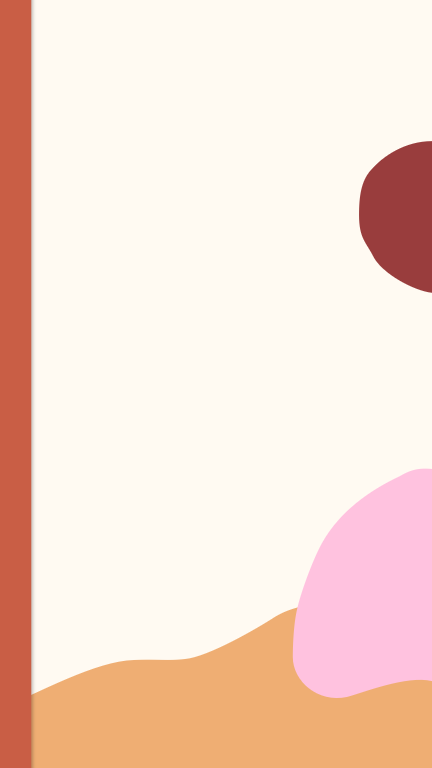
A WebGL 2 fragment shader for this background:

```glsl
#version 300 es
precision highp float;

uniform vec2 u_resolution;
out vec4 fragColor;

const vec2 GRID = vec2(9.0, 16.0); // canvas size in layout units
const int STEPS = 16;              // line pieces per curve

const vec3 CREAM = vec3(1.0, 0.98, 0.95);
const vec3 SAND = vec3(0.937, 0.682, 0.451);
const vec3 PINK = vec3(1.0, 0.76, 0.875);
const vec3 MAROON = vec3(0.60, 0.24, 0.24);
const vec3 TERRACOTTA = vec3(0.79, 0.37, 0.27);

vec2 bezier(vec2 a, vec2 b, vec2 c, vec2 d, float t) {
  vec2 ab = mix(a, b, t), bc = mix(b, c, t), cd = mix(c, d, t);
  return mix(mix(ab, bc, t), mix(bc, cd, t), t);
}

float segmentDistance(vec2 p, vec2 a, vec2 b) {
  vec2 ab = b - a;
  float t = clamp(dot(p - a, ab) / max(dot(ab, ab), 1e-8), 0.0, 1.0);
  return length(p - a - ab * t);
}

// Extends an outline: x is the nearest distance, y flips sign per crossing to the left.
vec2 addCurve(vec2 outline, vec2 p, vec2 a, vec2 b, vec2 c, vec2 d) {
  vec2 from = a;
  for (int i = 1; i <= STEPS; i++) {
    vec2 to = bezier(a, b, c, d, float(i) / float(STEPS));
    outline.x = min(outline.x, segmentDistance(p, from, to));
    if ((from.y > p.y) != (to.y > p.y)) {
      float x = mix(from.x, to.x, (p.y - from.y) / (to.y - from.y));
      if (x < p.x) outline.y = -outline.y;
    }
    from = to;
  }
  return outline;
}

// Signed distances, positive inside; shapes run off the canvas on the right.
float hill(vec2 p) {
  vec2 o = vec2(100.0, -1.0);
  o = addCurve(o, p, vec2(0.0, -1.0), vec2(0.0, -0.5), vec2(0.0, 0.5), vec2(0.0, 1.23));
  o = addCurve(o, p, vec2(0.0, 1.23), vec2(0.83, 1.58), vec2(2.0, 2.23), vec2(2.79, 2.25));
  o = addCurve(o, p, vec2(2.79, 2.25), vec2(3.29, 2.27), vec2(3.5, 2.23), vec2(3.85, 2.27));
  o = addCurve(o, p, vec2(3.85, 2.27), vec2(4.33, 2.31), vec2(5.38, 2.92), vec2(5.73, 3.15));
  o = addCurve(o, p, vec2(5.73, 3.15), vec2(5.94, 3.27), vec2(6.08, 3.33), vec2(6.67, 3.46));
  return o.x * o.y;
}

float pebble(vec2 p) {
  vec2 o = vec2(100.0, -1.0);
  o = addCurve(o, p, vec2(9.0, 13.06), vec2(8.44, 13.06), vec2(7.98, 12.75), vec2(7.73, 12.46));
  o = addCurve(o, p, vec2(7.73, 12.46), vec2(7.52, 12.23), vec2(7.48, 11.9), vec2(7.48, 11.52));
  o = addCurve(o, p, vec2(7.48, 11.52), vec2(7.48, 11.04), vec2(7.62, 10.96), vec2(7.77, 10.67));
  o = addCurve(o, p, vec2(7.77, 10.67), vec2(7.94, 10.31), vec2(8.62, 9.94), vec2(9.0, 9.9));
  return o.x * o.y;
}

float petal(vec2 p) {
  vec2 o = vec2(100.0, -1.0);
  o = addCurve(o, p, vec2(9.0, 6.23), vec2(8.75, 6.25), vec2(8.58, 6.23), vec2(8.33, 6.08));
  o = addCurve(o, p, vec2(8.33, 6.08), vec2(7.71, 5.79), vec2(7.08, 5.35), vec2(6.71, 4.69));
  o = addCurve(o, p, vec2(6.71, 4.69), vec2(6.5, 4.31), vec2(6.25, 3.6), vec2(6.19, 3.31));
  o = addCurve(o, p, vec2(6.19, 3.31), vec2(6.12, 3.02), vec2(6.1, 2.58), vec2(6.1, 2.31));
  o = addCurve(o, p, vec2(6.1, 2.31), vec2(6.1, 1.81), vec2(6.62, 1.35), vec2(7.23, 1.48));
  o = addCurve(o, p, vec2(7.23, 1.48), vec2(7.54, 1.56), vec2(8.48, 1.94), vec2(9.0, 1.81));
  return o.x * o.y;
}

vec3 paint(vec3 base, vec3 color, float inside, float softness) {
  return mix(base, color, clamp(0.5 + inside / softness, 0.0, 1.0));
}

void main() {
  vec2 p = gl_FragCoord.xy / u_resolution * GRID;
  float softness = GRID.y / u_resolution.y;

  // Layered paper shapes
  vec3 color = paint(CREAM, SAND, hill(p), softness);
  color = paint(color, PINK, petal(p), softness);
  color = paint(color, MAROON, pebble(p), softness);

  // Side band with a thin soft shadow
  float band = 0.652 - p.x;
  float shade = max(-band, 0.0) / 0.055;
  color *= 1.0 - 0.18 * exp(-shade * shade);
  color = paint(color, TERRACOTTA, band, softness);

  fragColor = vec4(color, 1.0);
}
```
